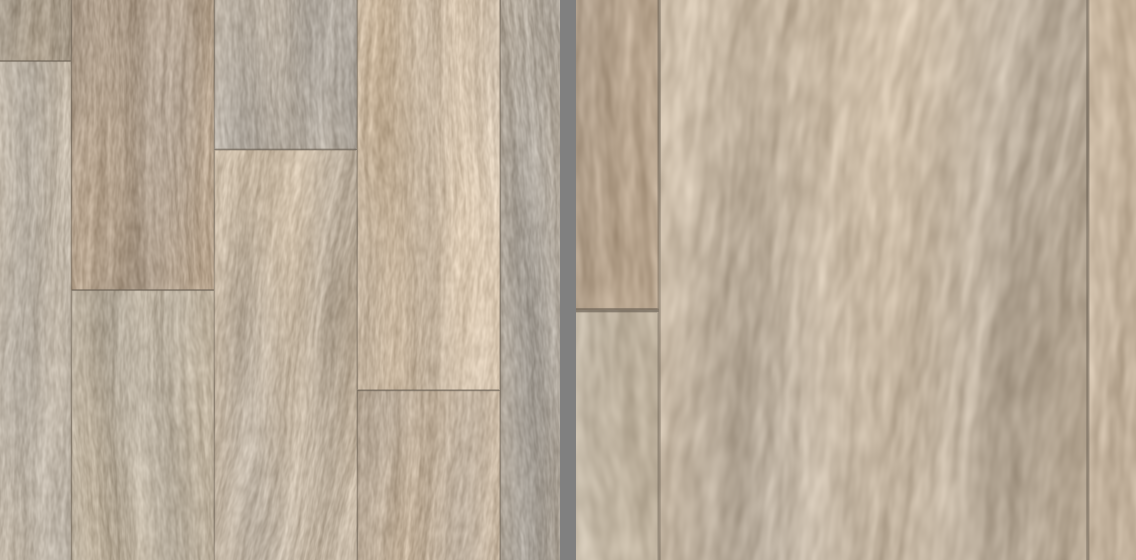
Left: the whole. Right: its middle third, enlarged.
This texture is drawn by a WebGL 2 fragment shader. Its source:

```glsl
#version 300 es
precision highp float;
// Floor of pale oak planks in staggered vertical columns, one joint per column.
// Each plank has a base tone and a lean; stretched gradient noise adds the
// strips, growth rings and pores, and thin dark seams separate the boards.

uniform vec2 u_resolution;
out vec4 fragColor;

const float PLANK_WIDTH = 0.2552;
const float FIRST_SEAM = 0.1276;
const vec3 SEAM_COLOR = vec3(0.43, 0.39, 0.34);

// Height of the end joint in each column; the last one lies off the canvas.
const float JOINTS[5] = float[5](0.891, 0.482, 0.733, 0.303, -0.5);

// Base tone in rgb, lean of the grain in w; lower then upper plank per column.
const vec4 PLANKS[10] = vec4[10](
    vec4(0.735, 0.698, 0.645, 0.02), vec4(0.660, 0.610, 0.540, 0.05),
    vec4(0.725, 0.680, 0.610, -0.03), vec4(0.700, 0.632, 0.555, 0.02),
    vec4(0.765, 0.710, 0.637, 0.16), vec4(0.700, 0.669, 0.627, -0.02),
    vec4(0.750, 0.685, 0.605, 0.07), vec4(0.790, 0.722, 0.636, 0.01),
    vec4(0.675, 0.640, 0.592, -0.06), vec4(0.675, 0.640, 0.592, -0.06));

vec2 hash2(vec2 p) {
    vec3 q = fract(p.xyx * vec3(0.1031, 0.1030, 0.0973));
    q += dot(q, q.yzx + 33.33);
    return fract((q.xx + q.yz) * q.zy);
}

float cornerGradient(vec2 cell, vec2 corner, vec2 f) {
    float angle = 6.2832 * hash2(cell + corner).x;
    return dot(vec2(cos(angle), sin(angle)), f - corner);
}

// Gradient noise, roughly -0.7 to 0.7.
float noise(vec2 p) {
    vec2 cell = floor(p), f = p - cell;
    vec2 w = f * f * f * (f * (f * 6.0 - 15.0) + 10.0);
    float low = mix(cornerGradient(cell, vec2(0, 0), f),
                    cornerGradient(cell, vec2(1, 0), f), w.x);
    float high = mix(cornerGradient(cell, vec2(0, 1), f),
                     cornerGradient(cell, vec2(1, 1), f), w.x);
    return mix(low, high, w.y);
}

// Coverage of a line of the given half width at distance d.
float lineMask(float d, float halfWidth, float pixel) {
    return 1.0 - smoothstep(halfWidth - 0.5 * pixel, halfWidth + pixel, abs(d));
}

// Two or three glued strips across a plank; across runs from 0 to 1.
float stripTone(float across, float seed, float pixel) {
    float split = 0.4 + 0.2 * hash2(vec2(seed, 3.0)).x;
    float side = smoothstep(-pixel, pixel, across - split);
    return mix(-0.5, 0.5, side) * (hash2(vec2(seed, 9.0)).y - 0.5);
}

// Brightness change from streaks, rings and pores.
float woodGrain(vec2 p, float lean, float seed) {
    vec2 offset = vec2(seed * 17.0, seed * 31.0);
    float sway = 0.028 * noise(p * vec2(5.0, 2.2) + offset)
               + 0.005 * noise(p * vec2(18.0, 9.0) + offset);
    vec2 g = vec2(p.x - lean * p.y + sway, p.y);
    float streaks = noise(g * vec2(17.0, 0.9) + offset);
    float rings = noise(g * vec2(95.0, 3.5) + offset);
    float pores = noise(g * vec2(150.0, 28.0) + offset);
    float fibres = noise(g * vec2(240.0, 75.0) + offset);
    float ringStrength = 0.09 + 0.08 * noise(p * vec2(9.0, 3.0) - offset);
    return 0.10 * streaks + ringStrength * rings + 0.085 * pores + 0.05 * fibres;
}

void main() {
    vec2 uv = gl_FragCoord.xy / u_resolution;
    vec2 pixel = 1.0 / u_resolution;

    // Find the plank.
    float position = (uv.x + FIRST_SEAM) / PLANK_WIDTH;
    int column = clamp(int(floor(position)), 0, 4);
    float across = fract(position);
    float joint = JOINTS[column];
    int id = column * 2 + (uv.y > joint ? 1 : 0);
    float seed = float(id) + 1.0;
    vec4 plank = PLANKS[id];

    // Wood: base tone, strips, grain and slow warm to cool drift.
    float tone = woodGrain(uv, plank.w, seed);
    tone += 0.07 * stripTone(across, seed, pixel.x / PLANK_WIDTH);
    float drift = noise(uv * vec2(9.0, 1.6) + seed * 7.3);
    vec3 color = plank.rgb + tone * vec3(1.0, 1.02, 1.04);
    color += drift * vec3(0.035, 0.015, -0.012);

    // Seams along the sides and at the joint.
    float sideDistance = min(across, 1.0 - across) * PLANK_WIDTH;
    float side = lineMask(sideDistance, 0.0008, pixel.x);
    float end = lineMask(uv.y - joint, 0.0011, pixel.y);
    float wear = 0.6 + 0.3 * noise(uv * vec2(14.0, 11.0));
    color = mix(color, SEAM_COLOR, max(side * wear, end * 0.7));

    fragColor = vec4(clamp(color, 0.0, 1.0), 1.0);
}
```
